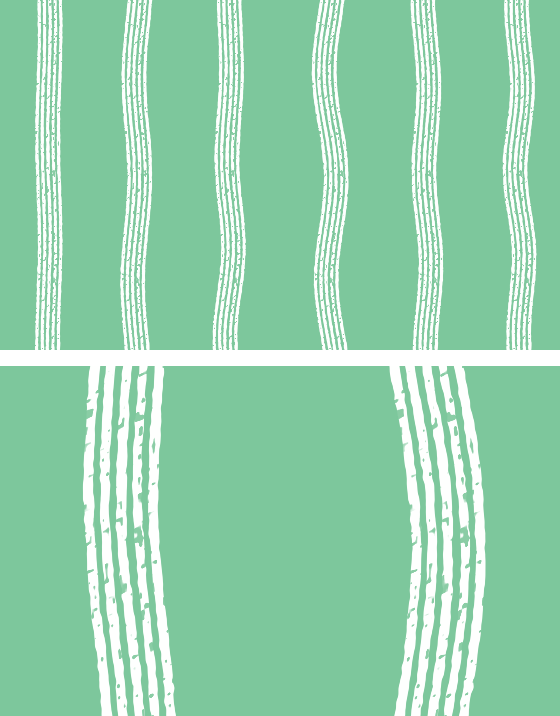
Top: the whole. Bottom: its middle third, enlarged.
A WebGL 1 fragment shader for this pattern:

```glsl
precision highp float;

uniform vec2 u_resolution;

#define GROUND vec3(0.49, 0.78, 0.61)
#define CHALK vec3(0.995, 1.0, 0.995)
#define BANDS 6.0
#define LINE_PITCH 0.0154
#define LINE_HALF_WIDTH 0.0046
#define EDGE_ROUGHNESS 0.0022
#define EDGE_GRAIN 150.0
#define LINE_WANDER 0.0012
#define NICK_GRAIN vec2(230.0, 190.0)
#define NICK_LEVEL 0.86
#define WORN_NICK_LEVEL 0.74

const float TAU = 6.2831853;

float hash(vec2 p) {
  vec3 q = fract(p.xyx * 0.1031);
  q += dot(q, q.yzx + 33.33);
  return fract((q.x + q.y) * q.z);
}

float noise(vec2 p) {
  vec2 cell = floor(p);
  vec2 f = fract(p);
  f = f * f * (3.0 - 2.0 * f);
  float low = mix(hash(cell), hash(cell + vec2(1.0, 0.0)), f.x);
  float high = mix(hash(cell + vec2(0.0, 1.0)), hash(cell + 1.0), f.x);
  return mix(low, high, f.y);
}

// Sideways position of a band within its column; down runs 0 to 1 from the top.
float bandCentre(float band, float down) {
  // wave: offset, sway, period, crest; drift: swell, pinch at the ends, tilt
  vec4 wave = vec4(0.0063, 0.0035, 0.600, 0.688);
  vec3 drift = vec3(0.0);
  if (band > 4.5) {
    wave = vec4(0.0177, 0.0125, 0.506, 0.740);
    drift = vec3(0.1, 0.6, 0.008);
  } else if (band > 3.5) {
    wave = vec4(0.0198, 0.0083, 0.510, 0.750);
    drift = vec3(0.3, 0.0, 0.010);
  } else if (band > 2.5) {
    wave = vec4(0.0115, 0.0156, 0.594, 0.505);
    drift = vec3(0.0, 0.0, 0.010);
  } else if (band > 1.5) {
    wave = vec4(-0.0104, 0.0083, 0.520, 0.700);
    drift = vec3(1.3, 0.0, 0.0);
  } else if (band > 0.5) {
    wave = vec4(-0.0098, 0.0092, 0.583, 0.510);
    drift = vec3(0.0, 0.0, -0.006);
  }
  float fromMiddle = down - 0.5;
  float sway = wave.y * (1.0 + drift.x * fromMiddle);
  sway *= 1.0 - drift.y * 4.0 * fromMiddle * fromMiddle;
  return wave.x + sway * cos(TAU * (down - wave.w) / wave.z) + drift.z * fromMiddle;
}

// Five rough chalk lines; x is measured from the middle of the band.
float chalkLines(float x, float down, float pixel) {
  float line = clamp(floor(x / LINE_PITCH + 0.5), -2.0, 2.0);
  float seed = 20.0 + 4.0 * line;
  float worn = 1.0 - step(0.5, abs(line - 1.0));

  // Slow wander, then separate grain on the left and right edges.
  float across = x - line * LINE_PITCH;
  across -= LINE_WANDER * (noise(vec2(down * 16.0, seed)) - 0.5);
  float edgeSeed = seed + 1.0 + step(0.0, across);
  float grain = 0.65 * noise(vec2(down * EDGE_GRAIN, edgeSeed));
  grain += 0.35 * noise(vec2(down * EDGE_GRAIN * 0.4, edgeSeed + 50.0));
  float halfWidth = LINE_HALF_WIDTH - 0.0004 * worn + EDGE_ROUGHNESS * (grain - 0.5);
  float ink = 1.0 - smoothstep(-0.6 * pixel, 0.6 * pixel, abs(across) - halfWidth);

  // Small slanted nicks, densest on the worn line.
  vec2 fleck = vec2(x, down + 0.4 * x) * NICK_GRAIN + 40.0;
  float level = mix(NICK_LEVEL, WORN_NICK_LEVEL, worn);
  float nick = smoothstep(level - 0.06, level + 0.06, noise(fleck));
  return ink * (1.0 - 0.9 * nick);
}

void main() {
  vec2 p = gl_FragCoord.xy / u_resolution.y;
  float pixel = 1.0 / u_resolution.y;
  float columnWidth = u_resolution.x / u_resolution.y / BANDS;
  float band = floor(p.x / columnWidth);
  float down = 1.0 - p.y;

  float x = p.x - (band + 0.5) * columnWidth - bandCentre(band, down);
  float ink = chalkLines(x, down, pixel);
  gl_FragColor = vec4(mix(GROUND, CHALK, ink), 1.0);
}
```
